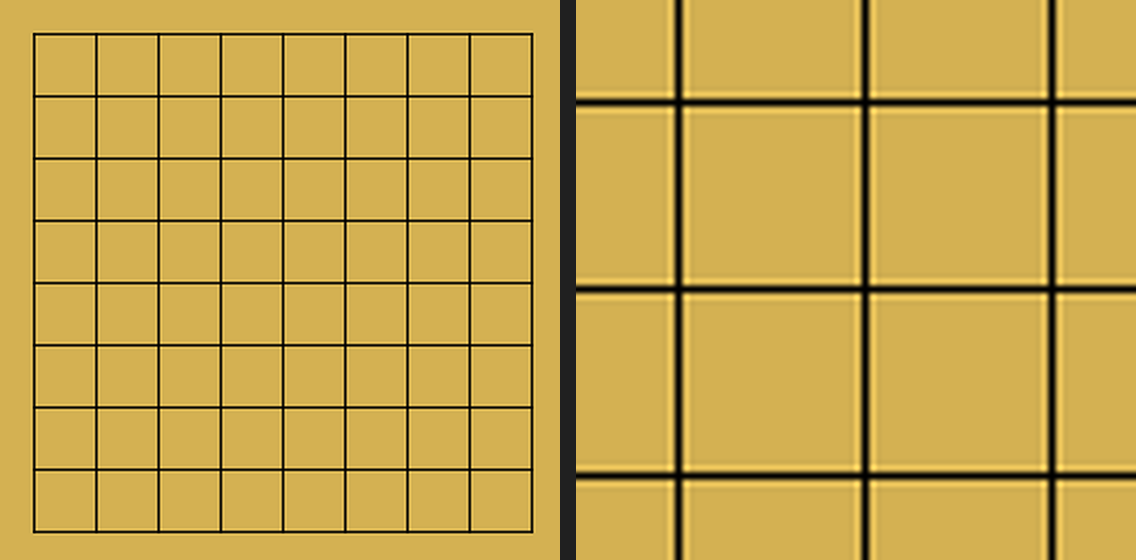
Left: the whole. Right: its middle third, enlarged.
Reproduce this pattern procedurally as a WebGL 1 fragment shader.

```glsl
precision highp float;

uniform vec2 u_resolution;

#define CELLS 8.0
#define CELL_SIZE (1.0 / 9.0)
#define GRID_START 0.0611
#define LINE_WIDTH 0.0037
#define BOARD_COLOR vec3(0.83, 0.695, 0.322)

const float PI = 3.14159;

float sinc(float x) {
    float a = PI * max(abs(x), 0.001);
    return sin(a) / a;
}

// Dark core with a faint bright rim, d in line widths
float lineProfile(float d) {
    return abs(d) < 3.0 ? sinc(d) * sinc(d / 3.0) : 0.0;
}

// Profile of the nearest grid line along one axis
float gridLine(float x) {
    float index = clamp(floor((x - GRID_START) / CELL_SIZE + 0.5), 0.0, CELLS);
    return lineProfile((x - GRID_START - index * CELL_SIZE) / LINE_WIDTH);
}

// One inside the span of the grid, with softened ends
float gridSpan(float x) {
    float halfSpan = 0.5 * CELLS * CELL_SIZE;
    float beyond = abs(x - GRID_START - halfSpan) - halfSpan;
    return 1.0 - smoothstep(0.0, LINE_WIDTH, beyond);
}

void main() {
    // Measure the grid from the upper left corner
    vec2 p = gl_FragCoord.xy / u_resolution;
    p.y = 1.0 - p.y;

    // Union of vertical and horizontal lines
    float vertical = gridLine(p.x) * gridSpan(p.y);
    float horizontal = gridLine(p.y) * gridSpan(p.x);
    float ink = vertical + horizontal - vertical * horizontal;

    gl_FragColor = vec4(clamp(BOARD_COLOR * (1.0 - ink), 0.0, 1.0), 1.0);
}
```
